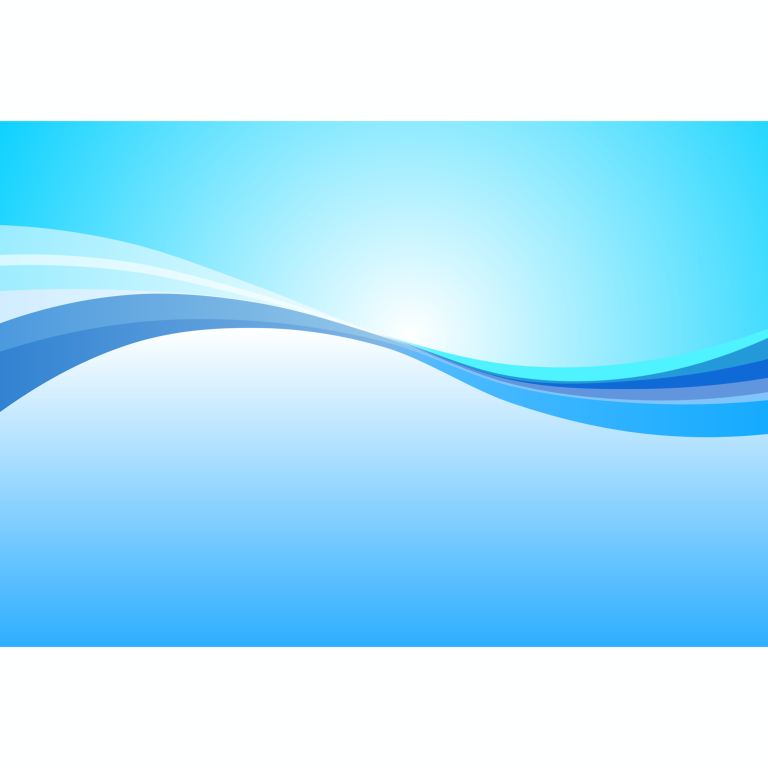
Reproduce this background procedurally as a Shadertoy shader.

```glsl
const vec3 WHITE = vec3(0.995, 1.0, 1.0);
const vec3 SKY_CYAN = vec3(0.04, 0.82, 1.0);
const vec3 SEA_BLUE = vec3(0.18, 0.68, 1.0);
const vec2 GLOW_CENTRE = vec2(0.535, 0.565);
const vec2 PANEL = vec2(0.1576, 0.8424);

// Smooth ribbon edge through seven evenly spaced heights
float ribbonEdge(float x, float[7] h) {
    float s = clamp(x, 0.0, 0.9999) * 6.0;
    int i = int(s);
    float t = fract(s);
    float b = h[i];
    float c = h[i + 1];
    float a = i > 0 ? h[max(i - 1, 0)] : 3.0 * h[0] - 3.0 * h[1] + h[2];
    float d = i < 5 ? h[min(i + 2, 6)] : 3.0 * h[6] - 3.0 * h[5] + h[4];
    return b + 0.5 * t * (c - a + t * (2.0 * a - 5.0 * b + 4.0 * c - d
             + t * (3.0 * (b - c) + d - a)));
}

// Soft coverage of everything below an edge
float below(float y, float edge, float pixel) {
    return smoothstep(-0.75 * pixel, 0.75 * pixel, edge - y);
}

vec3 fillBelow(vec3 base, vec3 fill, vec2 p, float[7] h, float pixel) {
    return mix(base, fill, below(p.y, ribbonEdge(p.x, h), pixel));
}

vec3 skyColour(vec2 p) {
    float glow = clamp(distance(p, GLOW_CENTRE) / 0.61, 0.0, 1.0);
    return mix(WHITE, SKY_CYAN, glow);
}

vec3 seaColour(float y) {
    return mix(WHITE, SEA_BLUE, clamp((0.570 - y) / (0.570 - PANEL.x), 0.0, 1.0));
}

void mainImage(out vec4 fragColor, in vec2 fragCoord) {
    vec2 p = fragCoord / iResolution.xy;
    float pixel = 1.0 / iResolution.y;
    float twist = smoothstep(0.48, 0.58, p.x);
    float leftFade = clamp(p.x * 2.0, 0.0, 1.0);
    float rightFade = clamp(p.x * 2.0 - 1.0, 0.0, 1.0);

    vec3 sky = skyColour(p);
    vec3 veil = mix(sky, WHITE, 0.55);
    vec3 streak = mix(sky, WHITE, 0.82);

    // Ribbon colours, each turning from its left to its right shade
    vec3 cyanBand = mix(veil, vec3(0.31, 0.95, 1.0), twist);
    vec3 tealBand = mix(streak, vec3(0.14, 0.60, 0.85), twist);
    vec3 royalBand = mix(veil, vec3(0.06, 0.41, 0.84), twist);
    vec3 mistBand = mix(mix(vec3(0.82, 0.93, 1.0), WHITE, leftFade),
                        vec3(0.38, 0.59, 0.87), twist);
    vec3 steelBand = mix(mix(vec3(0.30, 0.60, 0.87), vec3(0.58, 0.78, 0.91), leftFade),
                         vec3(0.50, 0.77, 0.99), twist);
    vec3 deepBand = mix(mix(vec3(0.19, 0.51, 0.82), vec3(0.50, 0.71, 0.90), leftFade),
                        mix(vec3(0.34, 0.74, 1.0), vec3(0.08, 0.67, 1.0), rightFade), twist);

    // Nested ribbons, from the top edge down to the sea
    vec3 colour = sky;
    colour = fillBelow(colour, cyanBand, p,
        float[7](0.707, 0.684, 0.628, 0.564, 0.525, 0.529, 0.572), pixel);
    colour = fillBelow(colour, tealBand, p,
        float[7](0.668, 0.659, 0.618, 0.563, 0.510, 0.510, 0.560), pixel);
    colour = fillBelow(colour, royalBand, p,
        float[7](0.654, 0.647, 0.611, 0.5625, 0.5065, 0.505, 0.5325), pixel);
    colour = fillBelow(colour, mistBand, p,
        float[7](0.621, 0.622, 0.607, 0.562, 0.505, 0.4935, 0.508), pixel);
    colour = fillBelow(colour, steelBand, p,
        float[7](0.579, 0.616, 0.606, 0.561, 0.500, 0.479, 0.4895), pixel);
    colour = fillBelow(colour, deepBand, p,
        float[7](0.542, 0.579, 0.582, 0.555, 0.497, 0.475, 0.479), pixel);
    colour = fillBelow(colour, seaColour(p.y), p,
        float[7](0.4635, 0.551, 0.573, 0.548, 0.475, 0.436, 0.435), pixel);

    // White margins above and below the panel
    float inside = below(p.y, PANEL.y, pixel) * (1.0 - below(p.y, PANEL.x, pixel));
    fragColor = vec4(mix(WHITE, colour, inside), 1.0);
}
```
